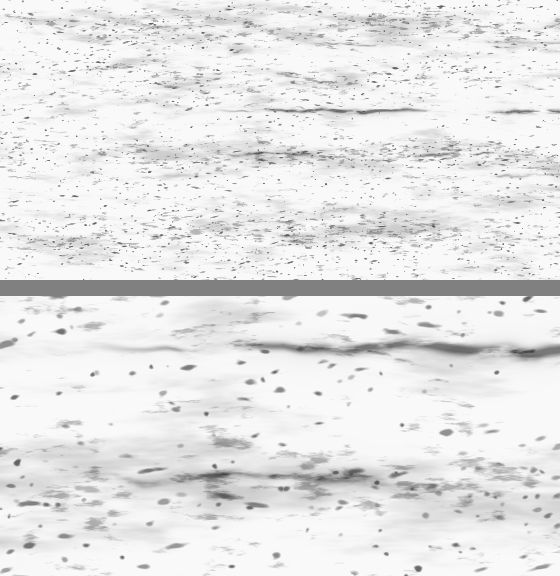
Top, the full canvas; bottom, a detail of the centre.
Write a WebGL 1 fragment shader that draws this texture.

```glsl
precision highp float;
uniform vec2 u_resolution;

const vec3 STONE = vec3(0.975);
const vec3 PIT_COLOR = vec3(0.29);
const float STAIN_DEPTH = 0.17;
const float WISP_DEPTH = 0.26;
const float VEIN_DEPTH = 0.50;
const float PIT_SOFTNESS = 0.0016;
const vec2 STREAK_SCALE = vec2(6.5, 27.0);
const vec2 WISP_SCALE = vec2(27.0, 92.0);
const vec4 BAND_HEIGHT = vec4(0.90, 0.73, 0.45, 0.13);
const vec4 BAND_WIDTH = vec4(0.060, 0.055, 0.055, 0.08);
const vec4 VEIN_HEIGHT = vec4(0.845, 0.595, 0.44, 0.37);
const vec4 VEIN_START = vec4(0.95, -0.5, 0.75, 0.25);
const vec4 VEIN_STRENGTH = vec4(0.95, 1.0, 0.80, 0.45);

float hash(vec2 p) {
  return fract(sin(dot(p, vec2(127.1, 311.7))) * 43758.55);
}

float noise(vec2 p) {
  vec2 i = floor(p);
  vec2 f = fract(p);
  f = f * f * (3.0 - 2.0 * f);
  float low = mix(hash(i), hash(i + vec2(1.0, 0.0)), f.x);
  float high = mix(hash(i + vec2(0.0, 1.0)), hash(i + 1.0), f.x);
  return mix(low, high, f.y);
}

// Rough fractal noise, average one half
float fbm(vec2 p) {
  float sum = 0.0;
  float weight = 0.43;
  for (int i = 0; i < 5; i++) {
    sum += weight * noise(p);
    p = p * 1.93 + vec2(17.3, 9.1);
    weight *= 0.61;
  }
  return sum;
}

// Horizontal sediment layers that gather stains and pits
float strata(vec2 p) {
  float y = p.y + 0.06 * (noise(vec2(p.x * 2.0, p.y * 3.0)) - 0.5);
  vec4 offset = (vec4(y) - BAND_HEIGHT) / BAND_WIDTH;
  return dot(exp(-offset * offset), vec4(1.0));
}

// Broken, wavering dark seams with a faint halo
float veins(vec2 p, float breakup) {
  float sum = 0.0;
  for (int i = 0; i < 4; i++) {
    float seed = float(i) * 7.0 + 3.0;
    float wave = 0.026 * (noise(vec2(p.x * 3.5, seed)) - 0.5)
               + 0.012 * (noise(vec2(p.x * 13.0, seed + 40.0)) - 0.5)
               + 0.006 * (noise(vec2(p.x * 37.0, seed + 60.0)) - 0.5);
    float offset = p.y - VEIN_HEIGHT[i] - wave;
    float swell = noise(vec2(p.x * 7.0, seed + 80.0));
    float width = mix(0.0025, 0.0075, swell);
    float core = exp(-offset * offset / (width * width));
    float halo = 0.2 * exp(-abs(offset) / 0.012);
    float presence = smoothstep(0.1, 0.75, noise(vec2(p.x * 3.1, seed + 120.0)));
    presence *= smoothstep(-0.1, 0.2, p.x - VEIN_START[i]);
    sum += VEIN_STRENGTH[i] * presence * (core + halo);
  }
  return sum * smoothstep(0.28, 0.66, breakup);
}

// Scattered flat pits, slightly tilted and ragged in outline
float pits(vec2 p, vec2 cell, vec2 smallest, vec2 largest, float density, float seed) {
  float cover = 0.0;
  vec2 home = floor(p / cell);
  float ragged = 0.0026 * (noise(p * vec2(120.0, 250.0)) - 0.5);
  for (int j = -1; j <= 1; j++) {
    for (int i = -1; i <= 1; i++) {
      vec2 id = home + vec2(float(i), float(j));
      vec2 key = id + seed;
      vec2 jitter = vec2(hash(key + 11.3), hash(key + 27.9));
      vec2 q = p - (id + jitter) * cell;
      float size = hash(key + 41.7);
      vec2 radius = mix(smallest, largest, vec2(size * size, hash(key + 53.1)));
      q.y += q.x * 0.5 * (hash(key + 67.3) - 0.6);
      float edge = (length(q / radius) - 1.0) * radius.y + ragged;
      float shape = 1.0 - smoothstep(-PIT_SOFTNESS, PIT_SOFTNESS, edge);
      float present = step(hash(key + 83.9), density);
      cover = max(cover, shape * present * mix(0.3, 1.0, hash(key + 97.1)));
    }
  }
  return cover;
}

void main() {
  vec2 p = gl_FragCoord.xy / u_resolution.y;
  float layer = strata(p);

  // Cloudy streaks, bent by a slow warp
  vec2 warped = p + vec2(0.0, 0.025 * (noise(p * vec2(4.0, 8.0)) - 0.5));
  float drift = noise(warped * vec2(1.3, 11.0) + 31.0) - 0.5;
  float gather = 0.16 * (layer - 0.4) + 0.22 * drift;
  float amount = fbm(warped * STREAK_SCALE) + gather;
  float stain = STAIN_DEPTH * smoothstep(0.49, 0.93, amount);

  // Small ragged wisps and seams
  float wisp = fbm(warped * WISP_SCALE + 70.0) + 0.7 * gather;
  stain += WISP_DEPTH * smoothstep(0.62, 0.84, wisp);
  float seam = VEIN_DEPTH * veins(p, fbm(p * vec2(15.0, 60.0) + 5.0));

  // Coarse and fine pits
  float patches = noise(p * vec2(3.0, 9.0) + 61.0) - 0.5;
  float density = clamp(0.13 + 0.25 * layer + 0.4 * patches, 0.04, 0.65);
  float coarse = pits(p, vec2(0.041, 0.021), vec2(0.0036, 0.0019),
                      vec2(0.014, 0.0036), density, 3.0);
  float fine = pits(p, vec2(0.025, 0.017), vec2(0.0021, 0.0015),
                    vec2(0.005, 0.0024), density, 211.0);

  vec3 color = STONE - stain - min(seam, 0.5);
  color = mix(color, min(color, PIT_COLOR), 0.85 * max(coarse, fine));
  gl_FragColor = vec4(color, 1.0);
}
```
